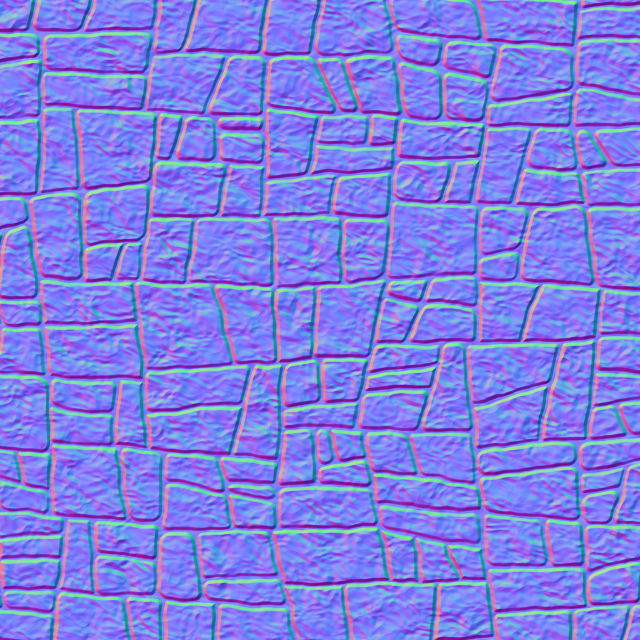
Give the GLSL for this texture map, as a Shadertoy shader.

```glsl
// Normal map of an irregular rubble stone wall. A pinwheel grid of slanted cuts
// makes interlocking blocks, each split again at random into single stones;
// bevelled edges and flaky grain form a height field, turned into tilt colours.

#define GRID vec2(6.0, 8.0)     // blocks across and up the canvas
#define STONE_MIN 0.004         // smallest and largest area left unsplit
#define STONE_MAX 0.021
#define BEVEL 0.0058            // width of the sloping stone edge
#define RELIEF 0.0070           // height of a stone above the joint
#define GRAIN_FREQ 38.0         // coarsest grain, features per canvas
#define GRAIN_SLOPE 0.36        // steepness of the grain
#define WOBBLE 0.008            // waviness of the joints
#define BLUE_FALL 1.2           // how fast blue fades with tilt

float hash(vec2 p) {
    return fract(sin(dot(p, vec2(127.1, 311.7))) * 43758.5453);
}

vec2 lattice(vec2 p) {
    return 2.0 * vec2(hash(p), hash(p + 57.3)) - 1.0;
}

// Gradient noise, centred on zero
float noise(vec2 p) {
    vec2 i = floor(p), f = p - i, k = vec2(0.0, 1.0);
    vec2 u = f * f * f * (f * (f * 6.0 - 15.0) + 10.0);
    float low = mix(dot(lattice(i), f), dot(lattice(i + k.yx), f - k.yx), u.x);
    float high = mix(dot(lattice(i + k), f - k), dot(lattice(i + 1.0), f - 1.0), u.x);
    return mix(low, high, u.y);
}

bool isEven(vec2 c) {
    return mod(c.x + c.y, 2.0) < 0.5;
}

// Signed offset from the cut of a cell: upright in even cells, level in odd ones
float cut(vec2 cell, vec2 q) {
    vec2 f = q - cell;
    float at = mix(0.28, 0.72, hash(cell + 3.7));
    float slant = hash(cell + 19.1) - 0.5;
    return isEven(cell) ? f.x - at - 0.36 * slant * (f.y - 0.5)
                        : f.y - at - 0.22 * slant * (f.x - 0.5);
}

// Distances to the left, right, bottom and top cuts around a grid corner
vec4 blockEdges(vec2 corner, vec2 q) {
    vec2 a = corner - 1.0, b = corner;
    vec2 c = corner - vec2(1.0, 0.0), d = corner - vec2(0.0, 1.0);
    vec4 e = isEven(corner)
        ? vec4(cut(a, q), -cut(b, q), cut(d, q), -cut(c, q))
        : vec4(cut(c, q), -cut(d, q), cut(a, q), -cut(b, q));
    return e / GRID.xxyy;
}

// Edge distances of the stone at p; id receives its random key
vec4 stoneEdges(vec2 p, out vec2 id) {
    // Block that holds the point
    vec2 q = p * GRID, cell = floor(q);
    vec2 axis = isEven(cell) ? vec2(1.0, 0.0) : vec2(0.0, 1.0);
    float s = step(0.0, cut(cell, q));
    float t = step(0.0, cut(cell + axis * (2.0 * s - 1.0), q));
    id = cell + axis * s + axis.yx * t;
    vec4 e = blockEdges(id, q), middle = blockEdges(id, id);
    vec2 size = middle.xz + middle.yw;

    // Split large blocks, mostly across their longer side
    for (int i = 0; i < 4; i++) {
        if (size.x * size.y < mix(STONE_MIN, STONE_MAX, hash(id + 5.3))) break;
        float at = mix(0.3, 0.7, hash(id + 11.9));
        float slant = 0.4 * (hash(id + 23.7) - 0.5);
        bool upright = size.x > size.y * mix(0.9, 1.9, hash(id + 31.1));
        vec4 r = upright ? e : e.zwxy;
        float across = r.z / (r.z + r.w) - 0.5;
        float d = r.x - (r.x + r.y) * (at + slant * across);
        float part = d > 0.0 ? 1.0 - at : at;
        if (d > 0.0) r.x = d; else r.y = -d;
        e = upright ? r : r.zwxy;
        size *= upright ? vec2(part, 1.0) : vec2(1.0, part);
        id += d > 0.0 ? vec2(0.37, 0.11) : vec2(0.13, 0.59);
    }
    return e;
}

// Flaky rock grain: crinkles lying slightly downhill to the right
float grain(vec2 p) {
    vec2 dir = vec2(cos(0.25), -sin(0.25));
    vec2 g = vec2(0.7 * dot(p, dir), dot(p, vec2(-dir.y, dir.x))) * GRAIN_FREQ;
    g += 0.45 * vec2(noise(g * 0.8 + 7.0), noise(g * 0.8 + 31.0));
    float sum = 0.65 * noise(g);
    sum += 0.42 * (0.25 - abs(noise(g * 1.7 + 13.0)));
    sum += 0.29 * noise(g * 3.1 + 29.0);
    return sum * GRAIN_SLOPE / GRAIN_FREQ * (1.0 + 0.9 * noise(p * 13.0));
}

float height(vec2 p) {
    vec2 id, w = p;
    w += WOBBLE * vec2(noise(p * 11.0), noise(p * 11.0 + 40.0));
    w += 0.5 * WOBBLE * vec2(noise(p * 34.0 + 5.0), noise(p * 34.0 + 70.0));
    vec4 e = stoneEdges(w, id);
    // Slightly rounded corners and a narrow joint of uneven width
    vec2 m = min(e.xz, e.yw);
    float radius = mix(0.004, 0.016, hash(id + 47.0));
    float d = radius - length(max(radius - m, 0.0)) + max(min(m.x, m.y) - radius, 0.0);
    float gap = mix(0.0002, 0.0020, hash(id + 53.0));
    float face = smoothstep(gap, gap + BEVEL, d);
    float rise = RELIEF * mix(0.7, 1.1, hash(id + 61.0));
    return face * rise + grain(p) * mix(0.5, 1.0, face);
}

void mainImage(out vec4 fragColor, in vec2 fragCoord) {
    vec2 p = fragCoord / iResolution.y, h = vec2(0.0011, 0.0);
    vec2 slope = vec2(height(p + h) - height(p - h),
                      height(p - h.yx) - height(p + h.yx)) / (2.0 * h.x);
    // Red and green hold the tilt, blue fades as the face turns away
    vec2 tilt = slope / sqrt(1.0 + dot(slope, slope));
    float facing = 1.0 - BLUE_FALL * dot(tilt, tilt);
    fragColor = vec4(0.5 + 0.5 * vec3(tilt, facing), 1.0);
}
```
